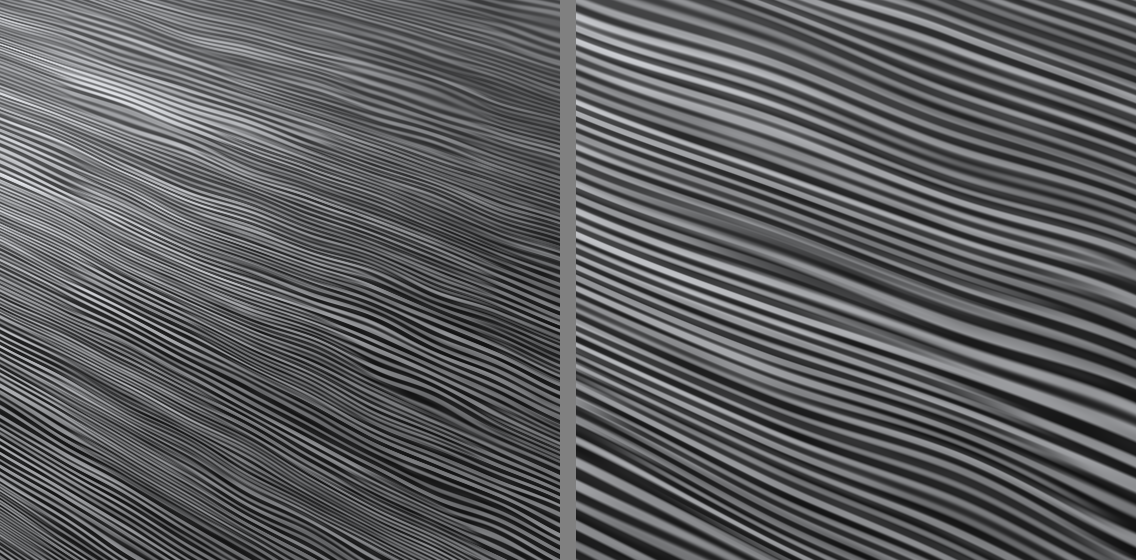
Left: the whole. Right: its middle third, enlarged.
Give the GLSL for this texture, as a WebGL 2 fragment shader.

```glsl
#version 300 es
precision highp float;

#define LINES 90.0        // grooves along the left edge
#define SLOPE 0.68        // fall of the grooves at the bottom
#define FAN 0.36          // flattening of the grooves towards the top
#define WAVER 1.9         // slow drift of the groove spacing
#define JITTER 0.75       // short drift of the groove spacing
#define RAGGED 0.75       // variation of the groove width
#define SHARP_EDGE 0.30   // edge softness in focus
#define BLUR_EDGE 0.75    // edge softness out of focus
#define TINT vec3(0.987, 0.996, 1.017)

uniform vec2 u_resolution;
out vec4 fragColor;

float hash(vec2 p) {
    vec3 q = fract(p.xyx * vec3(0.1031, 0.1030, 0.0973));
    q += dot(q, q.yzx + 33.33);
    return fract((q.x + q.y) * q.z);
}

float noise(vec2 p) {
    vec2 cell = floor(p);
    vec2 f = fract(p);
    f = f * f * (3.0 - 2.0 * f);
    float low = mix(hash(cell), hash(cell + vec2(1, 0)), f.x);
    float high = mix(hash(cell + vec2(0, 1)), hash(cell + vec2(1, 1)), f.x);
    return mix(low, high, f.y);
}

// Groove profile with ragged width: 0 in the gap, 1 on the ridge
float ridges(float along, float phase, float softness) {
    float wave = 0.5 + 0.5 * cos(6.28318 * phase);
    float ragged = noise(vec2(along * 7.0, phase * 1.7)) - 0.5;
    float edge = max(softness, 1.7 * fwidth(phase));
    return smoothstep(0.5 - edge, 0.5 + edge, wave + RAGGED * ragged);
}

void main() {
    vec2 uv = gl_FragCoord.xy / u_resolution;

    // Fan of nearly straight lines: across is constant along each one
    float along = uv.x;
    float across = (uv.y + SLOPE * uv.x) / (1.0 + FAN * uv.x);
    float phase = across * LINES
        + WAVER * noise(vec2(along * 3.0, across * 9.0))
        + JITTER * noise(vec2(along * 9.0 + 5.0, across * 28.0));

    // Coarse grooves, broken by patches of finer ones
    float defocus = smoothstep(0.55, 1.0, uv.y);
    float softness = mix(SHARP_EDGE, BLUR_EDGE, defocus);
    float coarse = ridges(along, phase, softness);
    float fine = ridges(along + 7.0, phase * 1.75, softness + 0.1);
    float middle = 1.0 - smoothstep(0.1, 0.5, abs(uv.y - 0.5));
    float patches = noise(vec2(along * 4.0 + 3.0, across * 17.0));
    float fineness = smoothstep(0.5, 0.75, patches + 0.12 * middle);
    float ridge = mix(coarse, fine, 0.85 * fineness);

    // Glow from the left, haze at the top, shade at the lower right
    vec2 fromGlow = (uv - vec2(0.0, 0.78)) / vec2(0.5, 0.33);
    float glow = exp(-dot(fromGlow, fromGlow));
    float haze = smoothstep(0.35, 1.0, uv.y);
    float shade = smoothstep(0.5, 1.5, uv.x + 1.0 - uv.y);
    float gapTone = 0.10 + 0.13 * haze + 0.12 * glow;
    float ridgeTone = 0.63 - 0.15 * shade - 0.09 * haze + 0.24 * glow;

    // Each ridge changes brightness along its length
    float sheen = noise(vec2(along * 5.0 + 11.0, phase * 0.9));
    ridgeTone *= 0.80 + 0.40 * sheen;
    float grain = noise(vec2(along * 30.0, phase * 3.1)) - 0.5;

    float tone = mix(gapTone, ridgeTone, ridge);
    tone += 0.07 * grain * (1.0 - 0.6 * defocus);
    fragColor = vec4(clamp(tone * TINT, 0.0, 1.0), 1.0);
}
```
